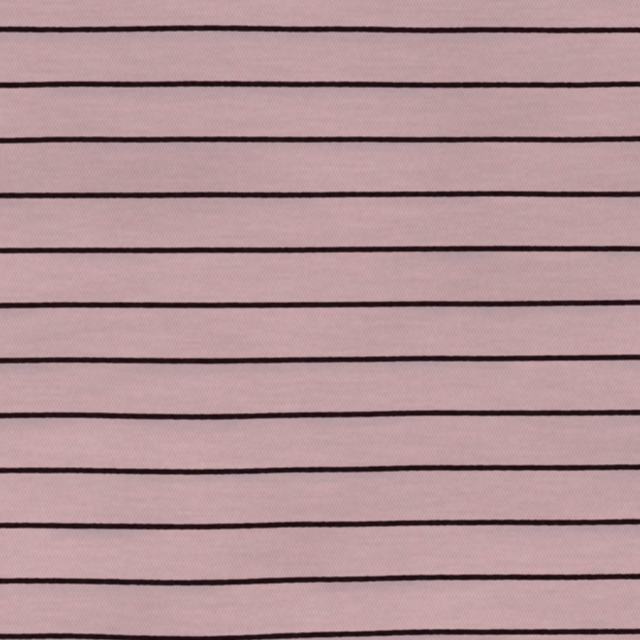
A Shadertoy shader for this texture:

```glsl
#define STRIPES 11.615        // stripes per canvas height
#define FIRST_STRIPE 0.0465   // depth of the top stripe below the upper edge
#define HALF_WIDTH 0.0041
#define EDGE_SOFTNESS 0.0015
#define THREADS 190.0
#define WEAVE_DEPTH 0.032
#define SLUB_DEPTH 0.027
#define BLOTCH_DEPTH 0.09
#define TILT 0.0085
#define PINK vec3(0.757, 0.629, 0.641)
#define GREY_SHADE vec3(0.675, 0.590, 0.612)
#define INK vec3(0.100, 0.040, 0.052)

float hash(vec2 p) {
    vec3 q = fract(p.xyx * 0.1031);
    q += dot(q, q.yzx + 33.33);
    return fract((q.x + q.y) * q.z);
}

float noise(vec2 p) {
    vec2 cell = floor(p), f = fract(p);
    f = f * f * (3.0 - 2.0 * f);
    return mix(mix(hash(cell), hash(cell + vec2(1, 0)), f.x),
               mix(hash(cell + vec2(0, 1)), hash(cell + vec2(1, 1)), f.x), f.y);
}

float fbm(vec2 p) {
    float sum = 0.0, gain = 0.5;
    for (int i = 0; i < 4; i++) {
        sum += gain * noise(p);
        p = p * 2.03 + 17.3;
        gain *= 0.5;
    }
    return sum / 0.9375;
}

// Downward shift of the cloth: tilt and sag grow towards the bottom
float drape(float x, float depth) {
    float bump = (x - 0.31) / 0.17;
    float sag = mix(-0.0030, 0.0062, depth) * exp(-bump * bump);
    float ripple = (noise(vec2(x * 9.0, depth * 6.0)) - 0.5) * 0.0022;
    return sag + ripple + TILT * x * (0.08 - depth);
}

// Crossed threads, faded out where they are too fine to resolve
float weave(vec2 p, float pixel) {
    vec2 t = p * THREADS;
    float crossing = cos(6.2832 * t.x) * cos(3.1416 * t.y);
    float grain = noise(t * 1.1) - 0.5;
    float visible = 1.0 - smoothstep(0.3, 0.55, THREADS * pixel);
    return crossing * visible * 0.7 + grain;
}

void mainImage(out vec4 fragColor, in vec2 fragCoord) {
    vec2 uv = fragCoord / iResolution.xy;
    float pixel = 1.0 / iResolution.y;
    float depth = 1.0 - uv.y;
    vec2 cloth = vec2(uv.x, depth - drape(uv.x, depth));

    // Signed distance to the nearest stripe, positive below it
    float phase = (cloth.y - FIRST_STRIPE) * STRIPES;
    float row = floor(phase + 0.5);
    float below = (phase - row) / STRIPES;

    // Fabric: broad blotches, horizontal slubs and thread texture
    float threads = weave(cloth, pixel);
    float slub = noise(cloth * vec2(14.0, 170.0)) + noise(cloth * vec2(45.0, 230.0)) - 1.0;
    float blotch = fbm(cloth * vec2(4.0, 7.0) + 3.0) - 0.5;
    vec3 color = PINK * (1.0 + WEAVE_DEPTH * threads + SLUB_DEPTH * slub + BLOTCH_DEPTH * blotch);
    color *= 1.0 + 0.03 * (depth - 0.5);
    color += vec3(0.012, -0.008, -0.004) * (noise(cloth * vec2(60.0, 90.0)) - 0.5);

    // Uneven grey shade beneath each stripe
    float shade = smoothstep(0.0, 0.005, below) * (1.0 - smoothstep(0.006, 0.029, below));
    float patchy = smoothstep(0.25, 0.7, noise(vec2(cloth.x * 7.0, row * 5.7 + 2.0)));
    patchy *= 0.55 + 0.45 * noise(cloth * vec2(25.0, 190.0));
    color = mix(color, GREY_SHADE * (1.0 + WEAVE_DEPTH * threads), 0.75 * shade * patchy);

    // Dark stripe with slightly ragged edges
    float ragged = (noise(vec2(cloth.x * THREADS, row * 3.1 + sign(below))) - 0.5) * 0.0007;
    float soft = EDGE_SOFTNESS + 0.5 * pixel;
    float edge = abs(below) - HALF_WIDTH - ragged;
    float stripe = 1.0 - smoothstep(-soft, soft, edge);
    vec3 ink = INK + 0.035 * noise(cloth * THREADS * vec2(0.8, 1.2));
    color = mix(color, ink, stripe);

    fragColor = vec4(clamp(color, 0.0, 1.0), 1.0);
}
```
